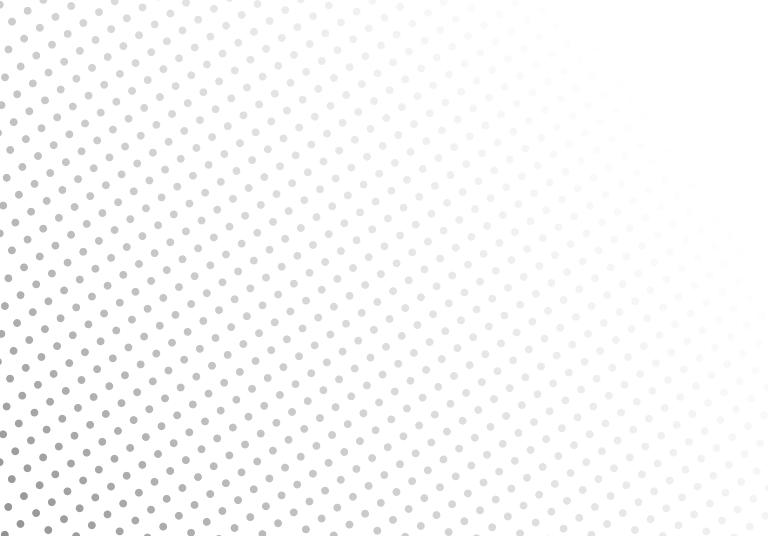
Give the GLSL for this pattern, as a Shadertoy shader.

```glsl
// A tilted lattice of small grey dots on white, fading toward the upper right.
// Each pixel finds its nearest lattice dot, draws it as a disc, and shades it
// by how far the dot's centre lies along the fade direction.

// Coverage of a disc, smoothed over about one pixel.
float discMask(vec2 offset, float radius, float pixel) {
    return 1.0 - smoothstep(-0.6 * pixel, 0.6 * pixel, length(offset) - radius);
}

// Grey of a dot: darkest at the lower left, vanishing into white.
float dotGrey(vec2 centre) {
    float fade = clamp(1.0 - dot(centre, vec2(0.8, 0.6)) / 800.0, 0.0, 1.0);
    return 1.0 - 0.43 * pow(fade, 1.5);
}

void mainImage(out vec4 fragColor, in vec2 fragCoord) {
    // The canvas is 537 units high at any resolution.
    float pixel = 537.0 / iResolution.y;
    vec2 p = fragCoord * pixel;

    // Nearest dot of the lattice; the columns are its two step vectors.
    mat2 lattice = mat2(12.2, -17.0, 15.7, 10.88);
    vec2 anchor = vec2(261.3, 331.7);
    vec2 cell = floor(inverse(lattice) * (p - anchor) + 0.5);
    vec2 centre = anchor + lattice * cell;

    float grey = mix(1.0, dotGrey(centre), discMask(p - centre, 3.9, pixel));
    fragColor = vec4(vec3(grey), 1.0);
}
```
